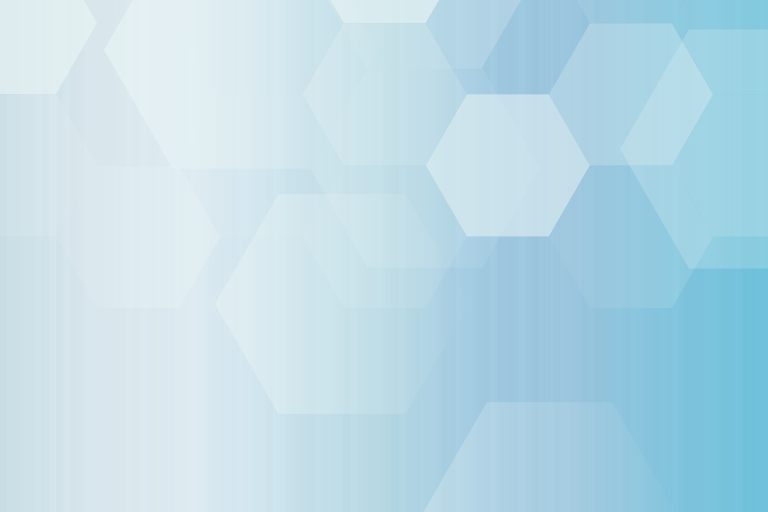
A Shadertoy shader for this background:

```glsl
// Pale blue horizontal gradient overlaid with translucent hexagons in two sizes.

// Gradient colours, evenly spaced from left to right
const vec3 STOPS[9] = vec3[9](
    vec3(.79, .87, .90), vec3(.85, .905, .93), vec3(.87, .92, .945),
    vec3(.79, .885, .925), vec3(.71, .845, .89), vec3(.63, .79, .88),
    vec3(.60, .77, .865), vec3(.51, .77, .87), vec3(.43, .76, .86));

// Honeycomb opacity at left and right side, three rows per column
const vec2 CELLS[21] = vec2[21](
    vec2(.6, .7), vec2(.1, .2), vec2(0),
    vec2(0, .1), vec2(0, .12), vec2(.1, .45),
    vec2(0, .06), vec2(.08, .08), vec2(0),
    vec2(.65), vec2(.35, .18), vec2(.14, .1),
    vec2(0), vec2(.55), vec2(0),
    vec2(.08, .15), vec2(.25, .42), vec2(.05, .16),
    vec2(.14, .2), vec2(.14, .2), vec2(0));

// Large hexagons: centre x, centre y, radius; then their side opacities
const vec3 LARGE[6] = vec3[6](
    vec3(342, 304, 127), vec3(241, 50, 137), vec3(425, 168, 115),
    vec3(758, 149, 138), vec3(549.5, 511, 125.5), vec3(424, -31, 115));
const vec2 LARGE_ALPHA[6] = vec2[6](
    vec2(.5, 0), vec2(.7, .04), vec2(.2, .06),
    vec2(.24, .18), vec2(.3, .03), vec2(.08, .27));

float hash(float n) {
    n = fract(n * .1031);
    n *= n + 33.33;
    return fract(n * (n + n));
}

// Opacity of a flat-topped hexagon whose fill fades across its width
float hexAlpha(vec2 p, vec2 centre, float radius, vec2 sides) {
    vec2 d = p - centre, q = abs(d);
    float dist = max(q.y, dot(q, vec2(.866, .5))) - .866 * radius;
    float soft = 512. / iResolution.y;
    float fade = clamp(.5 + .5 * d.x / radius, 0., 1.);
    return mix(sides.x, sides.y, fade) * (1. - smoothstep(-.6 * soft, .6 * soft, dist));
}

void mainImage(out vec4 fragColor, in vec2 fragCoord) {
    // Layout space: 768 by 512 units, y pointing down
    vec2 uv = fragCoord / iResolution.xy;
    vec2 p = vec2(uv.x, 1. - uv.y) * vec2(768, 512);

    // Base gradient
    float t = clamp(uv.x * 8., 0., 7.999);
    int stop = int(t);
    vec3 color = mix(STOPS[stop], STOPS[stop + 1], fract(t));

    // Fine vertical banding
    color += .012 * (hash(floor(p.x / 7.)) - .5) + .008 * (hash(floor(p.x / 19.) + 200.) - .5);

    // Light passing through all the veils
    float clear = 1.;
    for (int i = 0; i < 21; i++) {
        int column = i / 3;
        float top = column % 2 == 0 ? 23. : -48.;
        vec2 centre = vec2(15. + 123.2 * float(column), top + 142.4 * float(i % 3));
        clear *= 1. - hexAlpha(p, centre, 82., CELLS[i]);
    }
    for (int i = 0; i < 6; i++)
        clear *= 1. - hexAlpha(p, LARGE[i].xy, LARGE[i].z, LARGE_ALPHA[i]);

    vec3 veil = vec3(.91, .955, .955);
    fragColor = vec4(mix(veil, color, clear), 1.);
}
```
